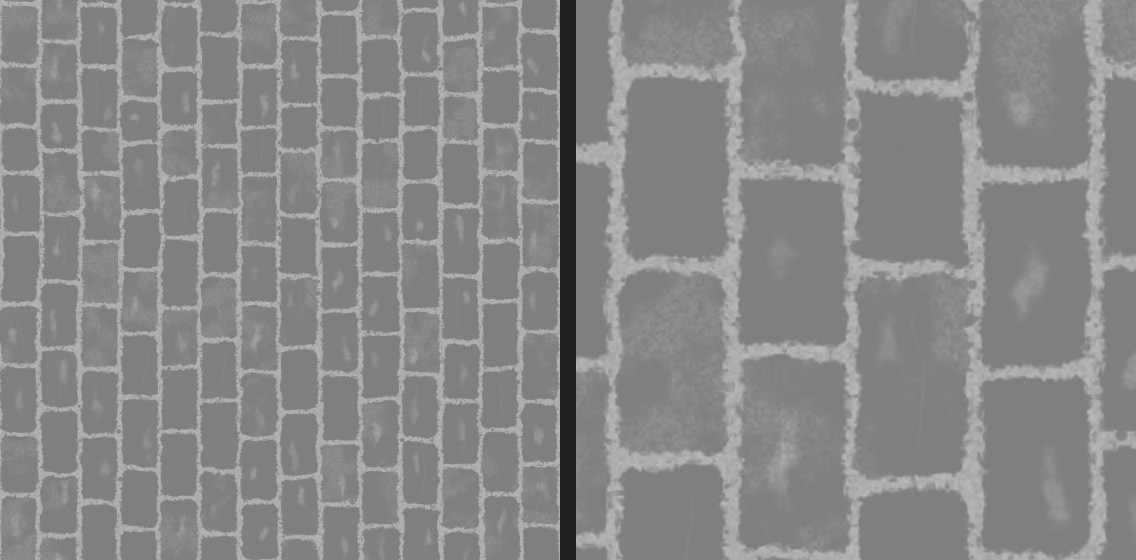
Left: the whole. Right: its middle third, enlarged.
A Shadertoy shader for this texture map:

```glsl
const vec2 GRID = vec2(14.0, 9.0);

float hash(vec2 p) {
    vec3 q = fract(p.xyx * 0.1031);
    q += dot(q, q.yzx + 33.33);
    return fract((q.x + q.y) * q.z);
}

float noise(vec2 p) {
    vec2 i = floor(p), f = fract(p);
    f = f * f * (3.0 - 2.0 * f);
    return mix(mix(hash(i), hash(i + vec2(1, 0)), f.x),
               mix(hash(i + vec2(0, 1)), hash(i + vec2(1, 1)), f.x), f.y);
}

float fbm(vec2 p) {
    return 0.55 * noise(p) + 0.3 * noise(p * 2.1 + 17.0) + 0.15 * noise(p * 4.3 + 41.0);
}

// Height of the joint above a stone, measured down from the top
float jointHeight(vec2 cell) {
    vec2 id = mod(cell, GRID);
    float jitter = 0.2 * hash(vec2(id.x, 71.0)) + 0.13 * (hash(id + 5.0) - 0.5);
    float t = (cell.y + 0.5 * mod(cell.x, 2.0) + jitter) / GRID.y;
    // One course is shorter; the courses below it stretch to make up for it
    return t - 0.04 * smoothstep(0.22, 0.28, t) * clamp(1.0 - t, 0.0, 1.0);
}

// Signed distance to one rounded stone; local runs from -1 to 1 across it
float stone(vec2 p, vec2 cell, out vec2 local) {
    vec2 id = mod(cell, GRID);
    float top = jointHeight(cell), bottom = jointHeight(cell + vec2(0, 1));
    vec2 center = vec2((cell.x + 0.5) / GRID.x, 0.5 * (top + bottom));
    vec2 size = vec2(0.5 / GRID.x, 0.5 * (bottom - top)) - 0.0041;
    center.x += 0.002 * (hash(id + 31.0) - 0.5);
    size.x -= 0.0014 * (hash(id + 47.0) - 0.5);
    vec2 q = p - center;
    q.y += 0.1 * (hash(id + 13.0) - 0.5) * q.x;
    local = q / size;
    float radius = mix(0.004, 0.013, hash(id + 23.0));
    vec2 b = abs(q) - size + radius;
    return length(max(b, 0.0)) + min(max(b.x, b.y), 0.0) - radius;
}

void mainImage(out vec4 fragColor, in vec2 fragCoord) {
    vec2 uv = fragCoord / iResolution.xy;
    uv.y = 1.0 - uv.y;
    float pixel = 1.0 / min(iResolution.x, iResolution.y);

    // Hand-laid unevenness: slow drift plus ragged edges
    vec2 p = uv;
    p.x += 0.007 * (noise(uv * vec2(4.0, 5.0) + 3.0) - 0.5);
    p += 0.005 * (vec2(noise(uv * 55.0), noise(uv * 55.0 + 90.0)) - 0.5);
    p += 0.0025 * (vec2(noise(uv * 150.0 + 7.0), noise(uv * 150.0 + 60.0)) - 0.5);

    // Nearest stone
    float column = floor(p.x * GRID.x);
    float d = 1.0;
    vec2 local = vec2(0), id = vec2(0);
    for (int i = -1; i <= 1; i++) {
        float c = column + float(i);
        float row = floor(p.y * GRID.y - 0.5 * mod(c, 2.0));
        for (int j = -1; j <= 1; j++) {
            vec2 cell = vec2(c, row + float(j)), q;
            float s = stone(p, cell, q);
            if (s < d) {
                d = s;
                local = q;
                id = mod(cell, GRID);
            }
        }
    }

    float grain = noise(uv * 420.0);
    float fine = hash(floor(uv * 512.0));

    // Stone face: flat grey, with worn pale patches on some stones
    float face = 0.5 + 0.008 * (grain - 0.5);
    vec2 spot = local - 0.9 * (vec2(hash(id + 101.0), hash(id + 137.0)) - 0.5);
    spot = spot / vec2(0.32, 0.48) + 1.6 * (vec2(fbm(uv * 45.0), fbm(uv * 45.0 + 29.0)) - 0.5);
    float worn = smoothstep(1.0, 0.2, length(spot)) * step(0.55, hash(id + 151.0));
    face += worn * (0.045 + 0.05 * hash(id + 163.0)) * (0.75 + 0.5 * grain);

    // Fine mottling and a thin scratch
    float mottled = step(0.62, hash(id + 173.0)) * smoothstep(0.42, 0.7, fbm(uv * 30.0 + 11.0));
    face += 0.07 * mottled * (0.5 * grain + 0.5 * fine);
    float bend = 0.6 * (hash(id + 181.0) - 0.5) + 0.25 * (noise(vec2(local.y * 2.0, id.x + id.y * 17.0)) - 0.5);
    float scratch = smoothstep(0.0008 + pixel, 0.0, abs(local.x - bend) * 0.031);
    face += 0.022 * scratch * step(0.8, hash(id + 191.0)) * smoothstep(0.8, 0.5, abs(local.y));

    // Sandy mortar, speckled most at its edges
    float rim = max(0.0018, pixel);
    float mortar = smoothstep(-rim, rim, d + 0.0025 * (grain - 0.5));
    float sand = 0.68 + 0.06 * (grain - 0.5) + 0.035 * (fine - 0.5);
    sand -= 0.13 * smoothstep(0.64, 0.85, noise(uv * 260.0 + 51.0)) * smoothstep(0.006, 0.001, d);

    // Occasional round pits in the mortar
    vec2 pitCell = floor(uv * 45.0);
    vec2 pitOffset = fract(uv * 45.0) - 0.3 - 0.4 * vec2(hash(pitCell + 7.0), hash(pitCell + 19.0));
    float pitSize = mix(0.1, 0.24, hash(pitCell + 37.0));
    float pit = smoothstep(pitSize, pitSize - 0.1, length(pitOffset)) * step(0.87, hash(pitCell + 211.0));
    sand = mix(sand, 0.49, 0.85 * pit);

    fragColor = vec4(vec3(mix(face, sand, mortar)), 1.0);
}
```
